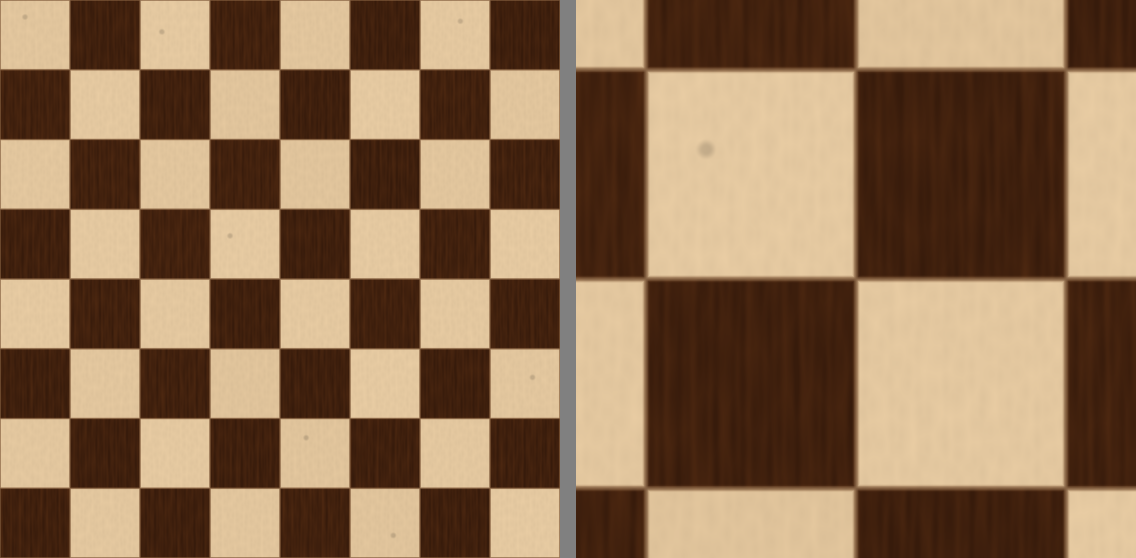
Left: the whole. Right: its middle third, enlarged.
Give the GLSL for this pattern, as a Shadertoy shader.

```glsl
// Eight by eight checkerboard of dark and pale wood veneer with vertical grain.

const float PI = 3.14159265;

vec2 hash2(vec2 p) {
    vec3 q = fract(p.xyx * vec3(0.1031, 0.1030, 0.0973));
    q += dot(q, q.yzx + 33.33);
    return fract((q.xx + q.yz) * q.zy);
}

// Distance to the nearest scattered point; wraps after `period` cells.
float cellular(vec2 p, vec2 period) {
    vec2 base = floor(p);
    float nearest = 2.0;
    for (int j = -1; j <= 1; j++)
    for (int i = -1; i <= 1; i++) {
        vec2 site = base + vec2(i, j);
        nearest = min(nearest, distance(p, site + hash2(mod(site, period))));
    }
    return nearest;
}

// Layered vertical streaks, about -1 to 1, shifted for each square.
float streaks(vec2 f, vec2 seed) {
    float sum = 0.0, freq = 7.3, amp = 0.3;
    for (int i = 0; i < 4; i++) {
        float phase = 6.28 * (seed.x * 5.0 + seed.y * float(i + 2));
        sum += amp * sin(2.0 * PI * freq * f.x + phase + 0.5 * sin(4.0 * f.y + phase));
        freq *= 1.47;
        amp *= 0.9;
    }
    return sum;
}

void mainImage(out vec4 fragColor, in vec2 fragCoord) {
    vec2 p = 8.0 * fragCoord / iResolution.xy;
    vec2 square = mod(floor(p), 8.0), f = fract(p);
    vec2 seed = hash2(square + 3.0);
    float grain = streaks(f, seed);

    // Dark veneer: reddish streaks broken by long pores
    float fibre = cellular(p * vec2(18.0, 3.0), vec2(144.0, 24.0)) - 0.45;
    float tone = 0.42 + 0.32 * grain + 0.5 * fibre + 0.2 * (seed.x - 0.5);
    vec3 dark = mix(vec3(0.215, 0.105, 0.043), vec3(0.31, 0.16, 0.066), clamp(tone, 0.0, 1.0));

    // Pale veneer: fine mottling, faint grain and a tone for each square
    float mottle = cellular(p * vec2(15.0, 9.0), vec2(120.0, 72.0)) - 0.45;
    vec3 pale = vec3(0.885, 0.775, 0.617) * (1.0 + 0.008 * grain + 0.03 * mottle);
    pale *= 1.0 + 0.03 * (seed.y - 0.5) * vec3(0.8, 1.0, 1.3);

    // A small faint stain on a few pale squares
    vec2 spot = 0.2 + 0.6 * hash2(square + 41.0);
    float stain = step(0.82, seed.x) * (1.0 - smoothstep(0.015, 0.055, distance(f, spot)));
    pale *= 1.0 - 0.14 * stain;

    // Soft joins between squares, with a thin brown line
    vec2 pixel = 8.0 / iResolution.xy;
    vec2 side = clamp(sin(PI * p) / (PI * max(vec2(0.013), 0.8 * pixel)), -1.0, 1.0);
    vec3 color = mix(pale, dark, 0.5 + 0.5 * side.x * side.y);
    vec2 gap = min(f, 1.0 - f);
    float seam = 1.0 - smoothstep(0.004, 0.022, min(gap.x, gap.y));
    color = mix(color, vec3(0.46, 0.29, 0.16), 0.4 * seam);

    fragColor = vec4(color, 1.0);
}
```
